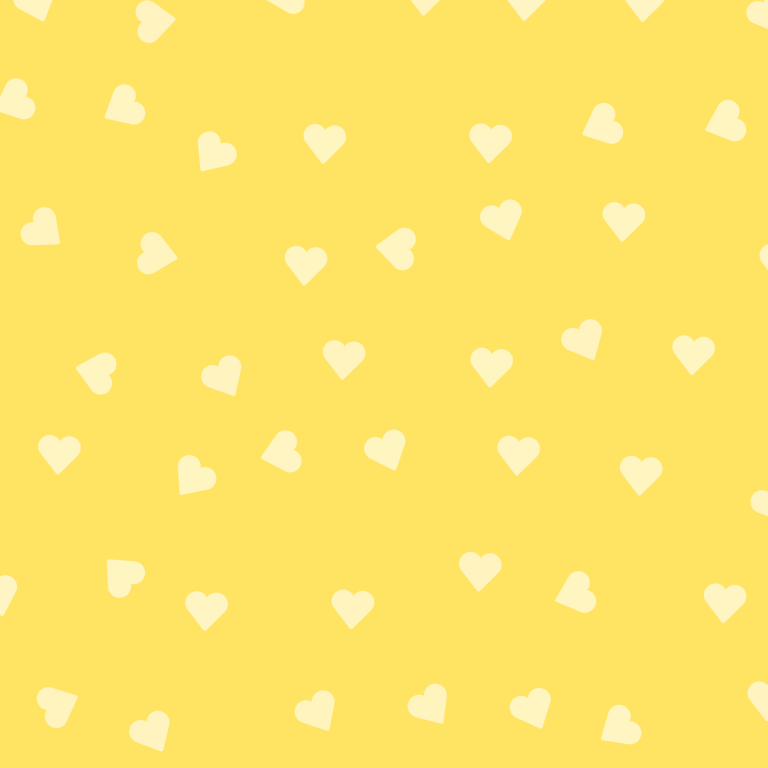
Write a Shadertoy shader that draws this pattern.

```glsl
// Scattered pale cream hearts, upright or tumbled, on a flat warm yellow ground.

#define CELLS        6.6                     // heart cells across the canvas
#define HEART_SIZE   0.0447                  // canvas units per heart unit
#define JITTER       0.50                    // spread of a heart inside its cell
#define UPRIGHT      0.46                    // share of upright hearts
#define TILTED       0.24                    // share of gently tilted hearts
#define LEAN         -0.07                   // resting angle of upright hearts
#define GROUND       vec3(1.0, 0.89, 0.39)
#define CREAM        vec3(1.0, 0.96, 0.76)
#define CREAM_DEEP   vec3(1.0, 0.957, 0.74)

// Four random values in 0..1 for one cell
vec4 hash4(vec2 cell) {
    vec4 p = fract(cell.xyxy * vec4(0.1031, 0.1030, 0.0973, 0.1099));
    p += dot(p, p.wzxy + 33.33);
    return fract((p.xxyz + p.yzzw) * p.zywx);
}

// Distance to a cone with round ends, from the origin to the point end
float roundCone(vec2 p, vec2 end, float r1, float r2) {
    float h = length(end);
    vec2 axis = end / h;
    p = vec2(abs(p.x * axis.y - p.y * axis.x), dot(p, axis));
    float b = (r1 - r2) / h;
    float a = sqrt(1.0 - b * b);
    float k = dot(p, vec2(-b, a));
    if (k < 0.0) return length(p) - r1;
    if (k > a * h) return length(p - vec2(0.0, h)) - r2;
    return dot(p, vec2(a, b)) - r1;
}

// Heart of two mirrored cones that share the tip, centred on the origin
float heart(vec2 p) {
    p = vec2(abs(p.x), p.y + 0.51);
    return roundCone(p, vec2(0.285, 0.74), 0.06, 0.335);
}

// Upright, gently tilted, or tumbled to either side
float heartAngle(float kind, float amount) {
    if (kind < UPRIGHT) return LEAN;
    if (kind < UPRIGHT + TILTED) return mix(0.2, 0.6, amount);
    float side = amount < 0.6 ? -1.0 : 1.0;
    return side * mix(0.5, 2.4, fract(amount * 5.0));
}

vec2 rotate(vec2 p, float angle) {
    float c = cos(angle), s = sin(angle);
    return vec2(c * p.x + s * p.y, c * p.y - s * p.x);
}

void mainImage(out vec4 fragColor, in vec2 fragCoord) {
    vec2 uv = fragCoord / iResolution.y;
    float pixel = 1.0 / iResolution.y;
    vec2 grid = uv * CELLS;
    float baseRow = floor(grid.y);
    vec3 color = GROUND;

    // Visit the neighbouring cells; odd rows shift by half a cell
    for (int j = -1; j <= 1; j++) {
        float row = baseRow + float(j);
        float shift = 0.5 * mod(row, 2.0);
        float baseColumn = floor(grid.x - shift);
        for (int i = -1; i <= 1; i++) {
            vec2 cell = vec2(baseColumn + float(i), row);
            vec4 rnd = hash4(cell + 17.0);
            vec2 center = cell + vec2(shift, 0.0) + 0.5 + JITTER * (rnd.xy - 0.5);
            vec2 p = (grid - center) / (CELLS * HEART_SIZE);
            float d = heart(rotate(p, heartAngle(rnd.z, rnd.w))) * HEART_SIZE;
            float cover = 1.0 - smoothstep(-0.8 * pixel, 0.8 * pixel, d);
            color = mix(color, mix(CREAM, CREAM_DEEP, rnd.w * rnd.w), cover);
        }
    }
    fragColor = vec4(color, 1.0);
}
```
